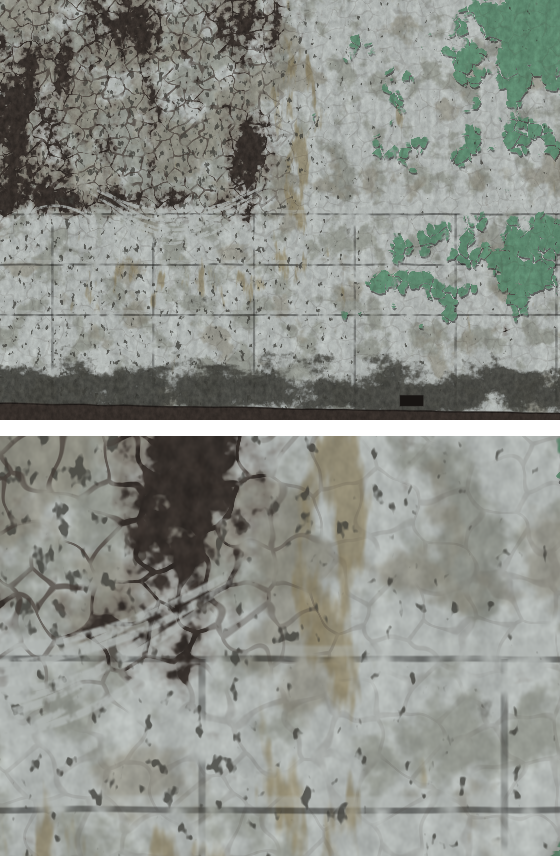
Top, the full canvas; bottom, a detail of the centre.
A Shadertoy shader for this texture:

```glsl
// Weathered plaster wall: peeling green paint, dark mould stains, cracks and scratches.

const vec3 PALE = vec3(0.69, 0.71, 0.70);
const vec3 GREY = vec3(0.57, 0.585, 0.555);
const vec3 WARM = vec3(0.53, 0.52, 0.47);
const vec3 GREEN = vec3(0.35, 0.53, 0.425);
const vec3 OCHRE = vec3(0.51, 0.46, 0.33);
const vec3 MOULD = vec3(0.19, 0.165, 0.15);
const vec3 GRIME = vec3(0.23, 0.23, 0.21);

vec2 hash2(vec2 cell) {
    vec3 q = fract(cell.xyx * vec3(0.1031, 0.1030, 0.0973));
    q += dot(q, q.yzx + 33.33);
    return fract((q.xx + q.yz) * q.zy);
}

float slope(vec2 cell, vec2 offset) {
    float angle = 6.2832 * hash2(cell).x;
    return dot(vec2(cos(angle), sin(angle)), offset);
}

float gradientNoise(vec2 p) {
    vec2 i = floor(p), f = fract(p), e = vec2(1, 0);
    vec2 u = f * f * (3.0 - 2.0 * f);
    return mix(mix(slope(i, f), slope(i + e, f - e), u.x),
               mix(slope(i + e.yx, f - e.yx), slope(i + 1.0, f - 1.0), u.x), u.y);
}

float fbm(vec2 p, int octaves) {
    float sum = 0.0, gain = 1.0;
    for (int i = 0; i < octaves; i++) {
        sum += gain * gradientNoise(p);
        p = mat2(1.6, 1.2, -1.2, 1.6) * p + 17.3;
        gain *= 0.55;
    }
    return sum;
}

// x: gap to the nearest cell border, y: random value of the cell
vec2 cells(vec2 p) {
    float first = 9.0, second = 9.0, id = 0.0;
    for (int k = 0; k < 9; k++) {
        vec2 cell = floor(p) + vec2(k % 3, k / 3) - 1.0;
        vec2 h = hash2(cell);
        float d = length(cell + 0.1 + 0.8 * h - p);
        if (d < first) { second = first; first = d; id = h.y; }
        else second = min(second, d);
    }
    return vec2(second - first, id);
}

float blob(vec2 p, float x, float y, float width, float height) {
    vec2 q = (p - vec2(x, y)) / vec2(width, height);
    return exp(-dot(q, q));
}

float cover(float field, float softness) {
    return smoothstep(-softness, softness, field);
}

float stripe(float d, float width) {
    return 1.0 - smoothstep(0.4 * width, width, abs(d));
}

float arc(vec2 q, float bend, float reach) {
    float d = (q.y - bend * q.x * q.x) / length(vec2(1.0, 2.0 * bend * q.x));
    return stripe(d, 0.0045) * (1.0 - smoothstep(0.7 * reach, reach, abs(q.x)));
}

float paintField(vec2 p) {
    float bias = -1.12 + 0.52 * smoothstep(0.55, 0.95, p.x) - 0.4 * smoothstep(0.22, 0.12, p.y)
        + 1.25 * blob(p, 1.28, 0.93, 0.17, 0.18) + 0.8 * blob(p, 1.23, 0.37, 0.22, 0.12)
        + 0.45 * blob(p, 0.92, 0.32, 0.24, 0.09) + 0.35 * blob(p, 1.15, 0.66, 0.2, 0.12)
        + 0.25 * blob(p, 0.9, 0.85, 0.25, 0.2);
    vec2 flake = cells(p * 34.0 + 0.5 * gradientNoise(p * 40.0));
    return bias + fbm(p * 10.0, 5) + 0.3 * (flake.y - 0.5) - 0.2 * stripe(flake.x, 0.15);
}

float mouldField(vec2 p) {
    float bias = blob(p, 0.05, 0.72, 0.13, 0.23) + 0.75 * blob(p, 0.27, 0.96, 0.1, 0.14)
        + 0.5 * blob(p, 0.36, 0.78, 0.05, 0.25) + blob(p, 0.6, 0.64, 0.055, 0.16)
        + 0.75 * blob(p, 0.61, 0.98, 0.12, 0.13) + 0.85 * blob(p, 0.27, 0.52, 0.36, 0.033);
    return bias - 1.05 + 0.8 * fbm(p * vec2(17, 7), 4) + 0.5 * fbm(p * 62.0, 3);
}

void mainImage(out vec4 fragColor, in vec2 fragCoord) {
    vec2 p = fragCoord / iResolution.y;
    float wobble = gradientNoise(p * 15.0);
    float oldWall = smoothstep(0.74, 0.56, p.x + 0.05 * wobble) * smoothstep(0.43, 0.55, p.y);
    float grain = fbm(p * vec2(85, 65), 3);
    float streak = fbm(p * vec2(38, 4), 3);
    float broken = cover(fbm(p * 24.0, 3) + 0.15, 0.3);

    // Worn plaster layers
    vec3 color = mix(GREY, PALE, cover(fbm(p * 13.0, 5) + 0.22 - 0.35 * oldWall, 0.2));
    color = mix(color, WARM, 0.65 * cover(fbm(p * 8.0 + 31.0, 5) - 0.38 + 0.4 * oldWall, 0.12));
    float ochre = fbm(p * vec2(30, 9) + 7.0, 4) - 0.8
        + 0.8 * blob(p, 0.71, 0.68, 0.06, 0.3) + 0.65 * blob(p, 0.5, 0.33, 0.36, 0.06);
    color = mix(color, OCHRE, 0.65 * cover(ochre, 0.2));
    color *= 1.0 + 0.09 * streak + 0.11 * grain;

    // Block joints
    for (int i = 0; i < 3; i++) {
        float rise = p.y - 0.25 - 0.12 * float(i) - 0.002 * wobble;
        color *= 1.0 - 0.4 * broken * stripe(rise, 0.0035);
        color = mix(color, PALE, 0.4 * stripe(rise - 0.007, 0.006));
    }
    float across = 0.24 * (fract(p.x / 0.24 - 0.02) - 0.5);
    color *= 1.0 - 0.3 * broken * stripe(across, 0.004) * step(p.y, 0.49);

    // Peeling paint with shadows under the flakes
    float paint = cover(paintField(p), 0.05);
    float above = cover(paintField(p + vec2(-0.002, 0.005)), 0.05);
    color *= 1.0 - 0.45 * above * (1.0 - paint);
    color = mix(color, GREEN * (1.0 + 0.12 * grain + 0.1 * streak), 0.95 * paint);

    // Pits, cracks and mould
    float pitBias = 0.22 * smoothstep(1.05, 0.55, p.x) + 0.12 * oldWall - 0.66;
    color = mix(color, GRIME, 0.75 * cover(fbm(p * vec2(72, 48) + 5.0, 3) + pitBias, 0.12));
    float gap = cells(p * 27.0 + 0.45 * gradientNoise(p * 36.0)).x;
    float crack = stripe(gap, 0.13 + 0.08 * wobble);
    color = mix(color, MOULD * 1.4, crack * broken * (0.12 + 0.58 * oldWall));
    float mould = mouldField(p) + 0.3 * oldWall;
    color = mix(color, MOULD * 1.9, 0.45 * cover(mould + 0.25, 0.3));
    color = mix(color, MOULD * (1.0 + 0.35 * grain), 0.93 * cover(mould + 0.25 * crack, 0.13));

    // Pale scratches
    float scratch = arc(p - vec2(0.13, 0.51), -4.0, 0.19);
    for (float n = 0.0; n < 8.0; n++) {
        vec2 apex = vec2(0.42 + 0.02 * sin(n * 2.4), 0.497 - 0.011 * n);
        scratch = max(scratch, arc(p - apex, 1.4 + 0.3 * n, 0.25 - 0.018 * n));
    }
    color = mix(color, PALE, 0.8 * scratch * cover(grain + 0.2, 0.35));

    // Damp grime, drain and floor
    float damp = fbm(p * vec2(9, 16), 5) + 0.35 * grain - 0.85 + 1.45 * blob(p, p.x, 0.07, 1.0, 0.065);
    color = mix(color, GRIME * (1.0 + 0.3 * grain), 0.88 * cover(damp, 0.28));
    vec2 drain = abs(p - vec2(0.98, 0.046)) - vec2(0.028, 0.013);
    color = mix(color, MOULD * 0.5, cover(-max(drain.x, drain.y), 0.002));
    float ground = 0.041 - 0.018 * p.x + 0.003 * wobble - p.y;
    vec3 floorColor = MOULD * (1.1 + 0.25 * grain - 0.4 * stripe(ground, 0.005));
    fragColor = vec4(mix(color, floorColor, cover(ground, 0.002)), 1.0);
}
```
